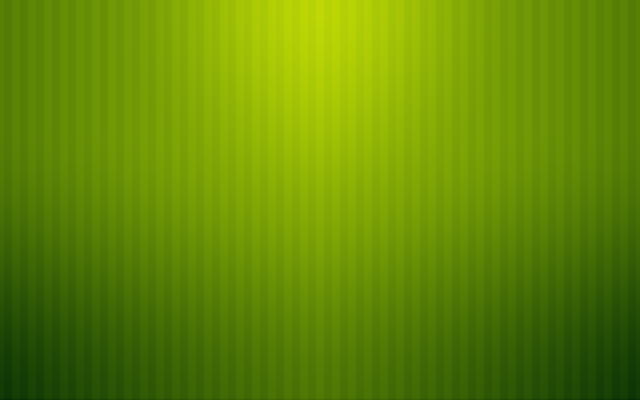
Write a Shadertoy shader that draws this background.

```glsl
#define STRIPE_PAIRS 40.0
#define STRIPE_DEPTH 0.013
#define EDGE_LEVEL 0.33
#define BEAM_LEVEL 0.25
#define GLOW_LEVEL 0.155
#define GLOW_RADIUS 0.52
#define FLOOR_SHADE 0.28

// Maps brightness to a green that turns yellow in the highlights
vec3 leafColor(float level) {
    float green = level + 0.16 - 0.2 * pow(level, 4.0);
    return vec3(level, green, 0.02);
}

// Alternating bands, -1 for dark and +1 for light, symmetric about the centre
float stripes(float x) {
    float phase = abs(fract(x * STRIPE_PAIRS) - 0.5);
    float blur = 0.5 * STRIPE_PAIRS / iResolution.x;
    return 2.0 * smoothstep(0.25 - blur, 0.25 + blur, phase) - 1.0;
}

void mainImage(out vec4 fragColor, in vec2 fragCoord) {
    vec2 uv = fragCoord / iResolution.xy;
    float depth = 1.0 - uv.y;
    float side = abs(2.0 * uv.x - 1.0);
    float aspect = iResolution.x / iResolution.y;

    // Broad vertical beam, fading towards both sides
    float level = EDGE_LEVEL + BEAM_LEVEL * (1.0 - pow(side, 1.2));

    // Round glow at the top centre
    float radius = length(vec2(0.5 * side * aspect, depth));
    level += GLOW_LEVEL * (1.0 - smoothstep(0.0, GLOW_RADIUS, radius));

    // Shade gathering towards the floor
    level -= FLOOR_SHADE * smoothstep(0.32, 1.05, depth);

    // Fine stripes and a thin dark rim along the bottom
    level += STRIPE_DEPTH * stripes(uv.x);
    level -= 0.04 * (1.0 - smoothstep(0.0, 0.006, uv.y));

    fragColor = vec4(leafColor(max(level, 0.02)), 1.0);
}
```
